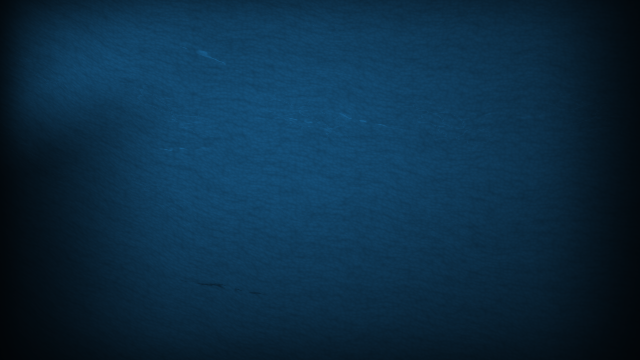
A WebGL 1 fragment shader for this texture:

```glsl
precision highp float;
uniform vec2 u_resolution;

vec2 hash2(vec2 cell) {
  vec2 k = vec2(dot(cell, vec2(127.1, 311.7)), dot(cell, vec2(269.5, 183.3)));
  return fract(sin(k) * 4375.85);
}

// Distances to the nearest and second nearest cell points
vec2 cellular(vec2 p) {
  vec2 base = floor(p), f = fract(p);
  vec2 nearest = vec2(8.0);
  for (int j = -1; j <= 1; j++) {
    for (int i = -1; i <= 1; i++) {
      vec2 offset = vec2(float(i), float(j));
      float d = length(offset + hash2(base + offset) - f);
      nearest.y = min(nearest.y, max(nearest.x, d));
      nearest.x = min(nearest.x, d);
    }
  }
  return nearest;
}

// Thin, broken vein from a to b, roughened by a shared jitter
float vein(vec2 uv, vec2 a, vec2 b, float jitter) {
  float t = (uv.x - a.x) / (b.x - a.x);
  float wobble = 0.003 * sin(uv.x * 71.0 + a.y * 40.0) + 0.012 * jitter;
  float d = abs(uv.y - mix(a.y, b.y, t) - wobble);
  float ends = smoothstep(0.0, 0.3, t) * smoothstep(1.0, 0.6, t);
  float breaks = smoothstep(-0.5, 0.7, sin(uv.x * 157.0 + 2.0 * sin(uv.x * 67.0)));
  return ends * breaks * (smoothstep(0.004, 0.0, d) + 0.25 * smoothstep(0.016, 0.0, d));
}

// Broad light: central pool, upper left beam and dark borders
float lighting(vec2 uv) {
  vec2 c = (uv - vec2(0.42, 0.63)) / vec2(0.62, 0.68);
  float pool = 0.93 * exp(-dot(c, c));
  pool *= mix(0.16, 1.0, smoothstep(-0.04, 0.30, uv.x));
  float lowerEdge = uv.y - 0.57 - 0.75 * uv.x;
  float beam = smoothstep(-0.10, 0.17, lowerEdge);
  beam *= smoothstep(0.36, 0.08, uv.x) * smoothstep(-0.08, 0.12, uv.x);
  beam *= smoothstep(1.18, 0.76, uv.y);
  float border = smoothstep(1.06, 0.82, uv.x) * smoothstep(-0.05, 0.05, uv.x);
  border *= smoothstep(-0.26, 0.14, uv.y) * smoothstep(1.22, 0.90, uv.y);
  return (pool + 0.50 * beam) * mix(0.10, 1.0, border);
}

void main() {
  vec2 uv = gl_FragCoord.xy / u_resolution;
  vec2 p = uv * vec2(16.0 / 9.0, 1.0);

  // Grain direction: steep at the left, nearly level at the right
  vec2 flow = p;
  flow.y += -0.32 * exp(-2.0 * p.x) + 0.14 * p.x * (1.0 - p.y);
  flow.y += 0.008 * sin(p.x * 9.0 + p.y * 5.0) + 0.004 * sin(p.x * 23.0 - p.y * 14.0);

  // Layered fibres and fine grain
  float fibres = 0.55 - cellular(flow * vec2(9.0, 60.0)).x;
  float threads = 0.55 - cellular(flow * vec2(28.0, 120.0) + 17.0).x;
  float grain = 0.55 - cellular(flow * vec2(95.0, 150.0) + 43.0).x;
  float bands = sin(flow.y * 47.0 + 2.0 * sin(flow.x * 3.0)) * sin(flow.y * 19.0 + flow.x * 2.0);
  float relief = 0.09 * fibres + 0.12 * threads + 0.14 * grain + 0.02 * bands;

  // Faint creases, strongest through the upper middle
  vec2 cells = cellular(flow * vec2(13.0, 42.0) + 5.0 + 0.3 * threads);
  float patches = smoothstep(0.2, 0.9, sin(flow.x * 8.0 + 1.0) * sin(flow.y * 25.0 + flow.x * 5.0));
  float crease = smoothstep(0.10, 0.0, cells.y - cells.x) * patches;
  crease *= exp(-pow((uv.y - 0.66) / 0.28, 2.0));

  // Bright veins and one dark fold
  float jitter = fibres + 0.5 * threads;
  float veins = vein(uv, vec2(0.26, 0.89), vec2(0.39, 0.79), jitter);
  veins += vein(uv, vec2(0.38, 0.672), vec2(0.56, 0.655), jitter);
  veins += vein(uv, vec2(0.50, 0.69), vec2(0.64, 0.63), jitter);
  veins += vein(uv, vec2(0.20, 0.592), vec2(0.34, 0.578), jitter);
  veins += 0.5 * vein(uv, vec2(0.72, 0.685), vec2(0.90, 0.67), jitter);
  float fold = vein(uv, vec2(0.26, 0.23), vec2(0.48, 0.155), jitter);

  float light = lighting(uv);
  light *= 1.0 + relief + 0.10 * crease + 0.24 * veins - 0.26 * fold;
  vec3 color = vec3(0.075, 0.29, 0.44) * light + vec3(0.004, 0.010, 0.017);
  gl_FragColor = vec4(color, 1.0);
}
```
